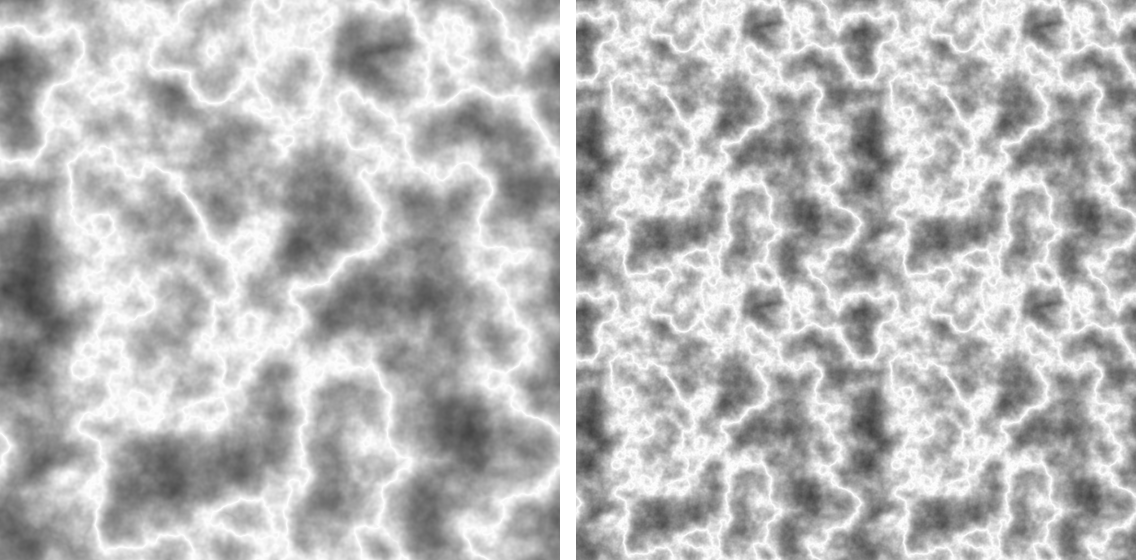
Left: one tile. Right: repeated 2 by 2.
A WebGL 1 fragment shader for this texture:

```glsl
precision highp float;
// Tileable grey marble clouds with glowing white veins and faint dark creases.

uniform vec2 u_resolution;

const float TAU = 6.2831853;
const int OCTAVES = 6;

float hash(vec2 p) {
  return fract(sin(dot(p, vec2(127.1, 311.7))) * 43758.5453);
}

// Unit gradient of a lattice cell, wrapped to the period.
vec2 gradient(vec2 cell, float period, float seed) {
  float angle = TAU * hash(mod(cell, period) + seed);
  return vec2(cos(angle), sin(angle));
}

// Periodic gradient noise, centred on zero.
float noise(vec2 p, float period, float seed) {
  vec2 cell = floor(p);
  vec2 f = p - cell;
  vec2 w = f * f * f * (f * (f * 6.0 - 15.0) + 10.0);
  vec2 right = vec2(1.0, 0.0);
  vec2 up = vec2(0.0, 1.0);
  float a = dot(gradient(cell, period, seed), f);
  float b = dot(gradient(cell + right, period, seed), f - right);
  float c = dot(gradient(cell + up, period, seed), f - up);
  float d = dot(gradient(cell + 1.0, period, seed), f - 1.0);
  return mix(mix(a, b, w.x), mix(c, d, w.x), w.y);
}

// Octaves double in frequency, so every one still wraps at the canvas edge.
float fbm(vec2 uv, float period, float gain, float seed) {
  float sum = 0.0;
  float amplitude = 1.0;
  for (int i = 0; i < OCTAVES; i++) {
    vec2 shift = vec2(0.37, 0.71) * (float(i) + 1.0);
    sum += amplitude * noise(uv * period + shift, period, seed);
    amplitude *= gain;
    period *= 2.0;
    seed += 17.3;
  }
  return sum;
}

// Absolute value with a slightly rounded crease.
float softFold(float x, float rounding) {
  return sqrt(x * x + rounding * rounding);
}

// Brightness falls off from the veins and flattens in the dark clouds.
float veinTone(float distanceToVein) {
  return 1.0 - 0.41 * distanceToVein / (1.0 + 0.21 * distanceToVein);
}

void main() {
  vec2 uv = gl_FragCoord.xy / u_resolution;

  // Broad clouds, plus a folded layer that adds fine secondary creases.
  float clouds = fbm(uv, 4.0, 0.5, 3.0);
  float creases = softFold(fbm(uv, 4.0, 0.5, 41.0), 0.008) - 0.2;
  float field = clouds + 0.6 * creases;

  // The zero contour of the field becomes the white veins.
  float spread = 0.265;
  float tone = veinTone(softFold(field / spread, 0.025));
  gl_FragColor = vec4(vec3(clamp(tone, 0.0, 1.0)), 1.0);
}
```
